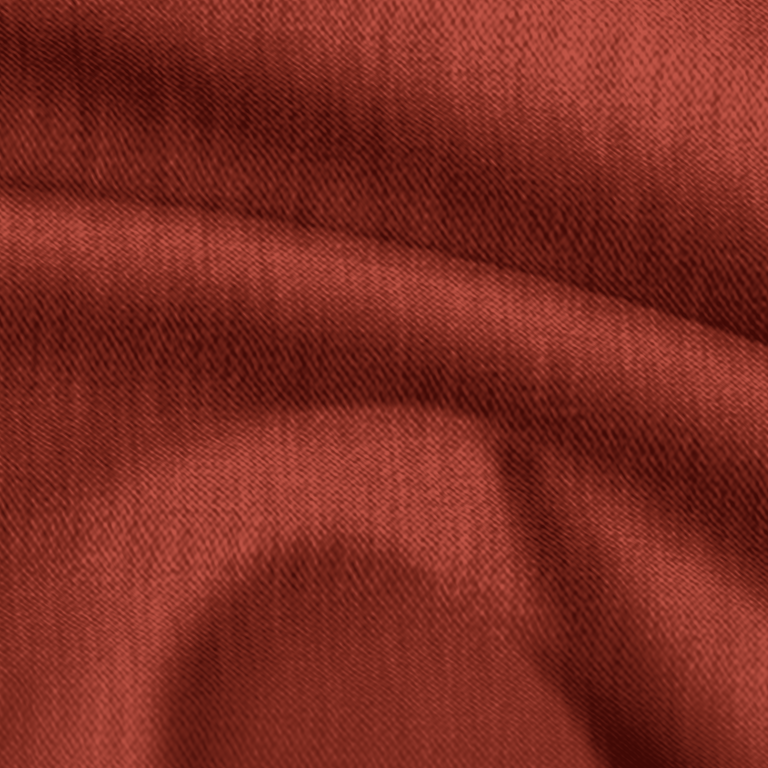
Write a WebGL 1 fragment shader that draws this texture.

```glsl
precision highp float;
// Draped red woven cloth: three overlapping folds around a soft hollow.
// Fold crests are curves over x; each layer has its own shading profile,
// then diagonal weave, uneven threads and grain modulate the tone.
uniform vec2 u_resolution;

const vec3 SHADOW = vec3(0.25, 0.035, 0.02);
const vec3 MIDTONE = vec3(0.475, 0.155, 0.11);
const vec3 LIT = vec3(0.76, 0.335, 0.28);
const float CONTRAST = 1.12;
const float THREADS = 90.0;      // weave repeats across the canvas
const float WEAVE_DEPTH = 0.14;
const float SLUB_DEPTH = 0.19;
const float GRAIN_DEPTH = 0.34;
const float DRAPE_WARP = 0.012;  // how far folds bend the threads
const float TAU = 6.2831853;

vec2 hashGradient(vec2 cell) {
  vec2 h = vec2(dot(cell, vec2(127.1, 311.7)), dot(cell, vec2(269.5, 183.3)));
  return fract(sin(h) * 43758.5) * 2.0 - 1.0;
}

float gradientNoise(vec2 p) {
  vec2 i = floor(p), f = fract(p);
  vec2 u = f * f * f * (f * (f * 6.0 - 15.0) + 10.0);
  float a = dot(hashGradient(i), f);
  float b = dot(hashGradient(i + vec2(1.0, 0.0)), f - vec2(1.0, 0.0));
  float c = dot(hashGradient(i + vec2(0.0, 1.0)), f - vec2(0.0, 1.0));
  float d = dot(hashGradient(i + 1.0), f - 1.0);
  return mix(mix(a, b, u.x), mix(c, d, u.x), u.y);
}

float bell(float x) { return exp(-x * x); }

// Fold curves, measured downward from the top edge.
float upperValley(float x) { return 0.06 + 0.24 * x + 0.11 * x * x; }
float upperCrest(float x) { return 0.245 + 0.07 * x + 0.135 * x * x; }
float middleValley(float x) { return 0.425 + 0.03 * x + 0.22 * x * x; }
float archCrest(float x) {
  float left = max(0.5 - x, 0.0), right = max(x - 0.53, 0.0);
  return 0.528 + 0.48 * left * left + 0.84 * right * right / (0.3 + right);
}

float upperTone(float x, float d) {
  float s = d - upperValley(x);
  float width = s < 0.0 ? mix(0.06, 0.15, x) : 0.075;
  float tone = mix(0.60, 0.82, smoothstep(0.0, 0.8, x));
  tone -= 0.13 * smoothstep(0.75, 1.05, x) * (1.0 - smoothstep(0.0, 0.16, d));
  tone -= mix(0.42, 0.60, x) * bell(s / width);
  tone -= mix(0.10, 0.30, x) * smoothstep(0.0, 0.12, s);
  float contact = max(upperCrest(x) - d, 0.0);
  return tone - 0.30 * exp(-contact / 0.022);
}

float middleTone(float x, float d) {
  float crest = upperCrest(x);
  float u = (d - crest) / (middleValley(x) - crest);
  float tone = mix(0.72, mix(0.27, 0.19, x), smoothstep(0.25, 1.0, u));
  tone -= 0.24 * (1.0 - smoothstep(0.0, 0.25, u));
  tone += 0.22 * smoothstep(1.0, 1.7, u) * (1.0 - smoothstep(0.15, 0.5, x));
  return tone + 0.14 * smoothstep(1.0, 1.5, u) * smoothstep(0.65, 0.9, x);
}

float lowerTone(float x, float d) {
  float below = d - archCrest(x);
  float tone = 0.74 - 0.16 * (1.0 - smoothstep(0.0, 0.07, below));
  tone -= 0.20 * (1.0 - smoothstep(0.02, 0.22, x + 0.25 * (d - 0.75)));
  tone -= 0.16 * smoothstep(0.12, 0.35, below) * smoothstep(0.75, 0.9, x);

  // Hollow below the arch, opening toward the lower right.
  float side = x - 0.46;
  float radius = side < 0.0 ? 0.25 : 0.15 + 0.6 * max(d - 0.72, 0.0);
  float e = length(vec2(side / radius, min(d - 0.95, 0.0) / 0.25)) - 1.0;
  float rightSide = smoothstep(-0.02, 0.14, side);
  float soft = mix(0.17, 0.08, rightSide);
  float hollow = 1.0 - smoothstep(-soft, soft, e);
  float innerTone = mix(mix(0.38, 0.24, smoothstep(0.76, 0.9, d)), 0.51, smoothstep(-0.05, -0.65, e));
  innerTone = mix(innerTone, 0.56, rightSide);

  // Shaded slope right of the hollow, and the widening valley beyond it.
  tone -= 0.28 * bell((e - 0.12) / 0.17) * rightSide * smoothstep(0.68, 0.9, d);
  float drop = max(d - 0.56, 0.0);
  float across = x - (0.645 + 0.45 * drop);
  float width = (across < 0.0 ? 0.018 : 0.05) + 0.17 * drop;
  tone -= 0.46 * bell(across / width) * smoothstep(0.53, 0.61, d);
  return mix(tone, innerTone, hollow);
}

float drapeTone(float x, float d) {
  float edge = mix(0.012, 0.005, smoothstep(0.0, 0.4, x));
  float upperFront = smoothstep(-edge, edge, d - upperCrest(x));
  float tone = mix(upperTone(x, d), middleTone(x, d), upperFront);
  float archEdge = mix(0.10, 0.012, smoothstep(0.0, 0.42, x)) + 0.035 * smoothstep(0.62, 0.85, x);
  float archFront = smoothstep(-archEdge, archEdge, d - archCrest(x));
  return mix(tone, lowerTone(x, d), archFront);
}

void main() {
  vec2 p = gl_FragCoord.xy / u_resolution;
  float d = 1.0 - p.y;
  float tone = 0.5 + CONTRAST * (drapeTone(p.x, d) - 0.5);

  // Threads bend with the folds; weave fades where too fine to resolve.
  vec2 cloth = p + DRAPE_WARP * vec2(0.4, 1.0) * cos(4.0 * TAU * (d - upperCrest(p.x)));
  cloth += 0.004 * gradientNoise(p * 14.0);
  vec2 phase = TAU * THREADS * cloth;
  float slope = 1.0 - smoothstep(0.35, 0.75, tone);
  float twill = sin(phase.x + phase.y) * mix(0.5, 1.0, slope);
  float weave = sin(phase.x) * sin(phase.y) * mix(1.0, 0.6, slope) + twill;
  float resolved = smoothstep(2.0, 5.0, min(u_resolution.x, u_resolution.y) / THREADS);
  float focus = 1.0 - 0.45 * smoothstep(0.65, 1.0, d);
  float slub = gradientNoise(cloth * vec2(95.0, 9.0)) + 0.5 * gradientNoise(cloth * vec2(42.0, 6.0));
  slub += 0.5 * gradientNoise(cloth * vec2(12.0, 110.0) + 31.0);
  vec2 diagonal = vec2(cloth.x + cloth.y, cloth.x - cloth.y);
  float grain = gradientNoise(diagonal * vec2(170.0, 75.0));
  tone += focus * (WEAVE_DEPTH * weave * resolved + SLUB_DEPTH * slub + GRAIN_DEPTH * grain);

  vec3 color = mix(SHADOW, MIDTONE, smoothstep(-0.15, 0.55, tone));
  gl_FragColor = vec4(mix(color, LIT, smoothstep(0.40, 1.08, tone)), 1.0);
}
```
